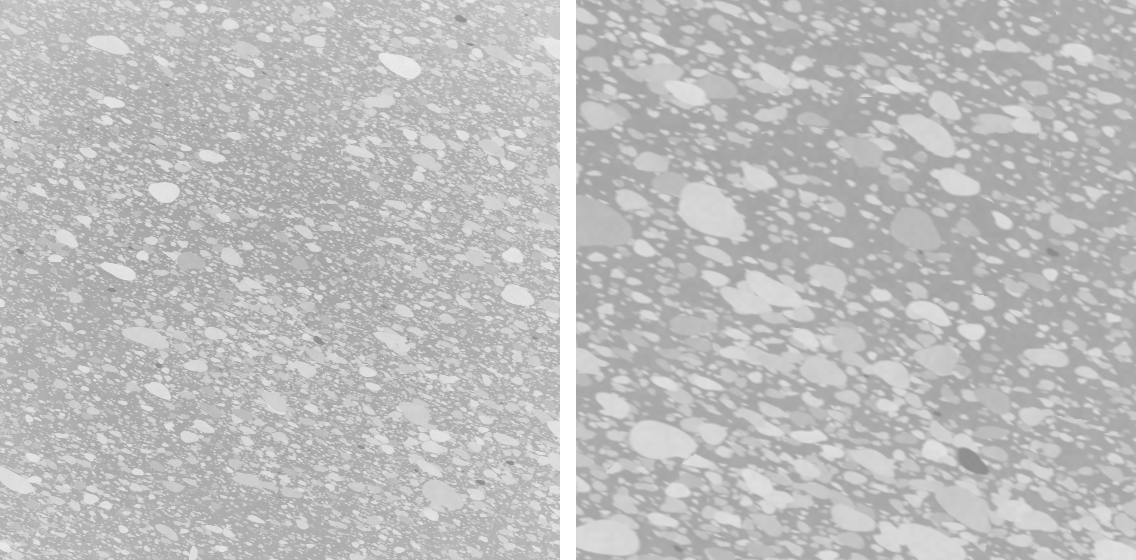
Left, the full canvas; right, a detail of the centre.
A three.js fragment shader for this texture:

```glsl
// Pale rounded grains of many sizes scattered in a smooth grey matrix.
// Jittered cell layers, from fine to coarse, are laid over one another in a
// tilted, stretched space, so most grains lean down towards the right.
varying vec2 vUv;

const int LAYERS = 6;
const float COARSEST_CELLS = 15.0;
const float LAYER_RATIO = 1.65;
const float TILT = -0.36;
const vec2 STRETCH = vec2(0.80, 1.25);
const float EDGE = 0.0013;
const float MATRIX_GREY = 0.655;
const float DIM_GREY = 0.745;
const float DARK_GREY = 0.56;

float hash(vec2 p) {
  vec3 q = fract(vec3(p.xyx) * 0.1031);
  q += dot(q, q.yzx + 33.33);
  return fract((q.x + q.y) * q.z);
}

vec2 hash2(vec2 p) {
  return vec2(hash(p + 17.3), hash(p + 71.9));
}

float valueNoise(vec2 p) {
  vec2 cell = floor(p);
  vec2 f = fract(p);
  f = f * f * (3.0 - 2.0 * f);
  float low = mix(hash(cell), hash(cell + vec2(1.0, 0.0)), f.x);
  float high = mix(hash(cell + vec2(0.0, 1.0)), hash(cell + 1.0), f.x);
  return mix(low, high, f.y);
}

float fbm(vec2 p) {
  return 0.6 * valueNoise(p) + 0.3 * valueNoise(p * 2.1 + 9.0)
       + 0.1 * valueNoise(p * 4.3 + 23.0);
}

vec2 rotate(vec2 p, float angle) {
  float c = cos(angle);
  float s = sin(angle);
  return vec2(c * p.x + s * p.y, c * p.y - s * p.x);
}

// Approximate distance to a lumpy ellipse
float grainDistance(vec2 p, float radius, float aspect, vec2 phase) {
  vec2 q = p * vec2(1.0 / aspect, aspect);
  float angle = atan(q.y, q.x + 1e-5);
  float lumps = 0.11 * sin(2.0 * angle + phase.x) + 0.09 * sin(3.0 * angle + phase.y);
  return length(q) - radius * (1.0 + lumps);
}

// Grey of one grain: mostly pale, some dim, very few dark
float grainGrey(vec2 id, float light, float fineness) {
  float pick = hash(id + 5.7);
  float grey = mix(0.80, 0.895, hash(id + 41.0)) - 0.008 * fineness;
  grey = mix(grey, DIM_GREY, step(0.87, pick));
  grey = mix(grey, DARK_GREY, step(0.997, pick));
  return grey + 0.4 * light;
}

// Lays one layer of grains over the grey below
float addGrains(float below, vec2 p, float cells, float share, float light,
                float fineness, float edge) {
  float grey = below;
  vec2 home = floor(p * cells);
  float soft = edge * cells;
  for (int y = -1; y <= 1; y++) {
    for (int x = -1; x <= 1; x++) {
      vec2 cell = home + vec2(float(x), float(y));
      vec2 id = cell + 200.0 + 37.0 * fineness;
      vec2 offset = p * cells - cell - 0.5 - 0.6 * (hash2(id) - 0.5);
      vec2 shape = hash2(id + 130.0);
      float turn = 1.1 * (hash(id + 59.0) - 0.5);
      float radius = mix(0.17, 0.42, shape.x);
      float aspect = mix(0.95, 1.35, shape.y);
      float d = grainDistance(rotate(offset, turn), radius, aspect, 6.28 * hash2(id + 310.0));
      float mask = 1.0 - smoothstep(-soft, soft, d);
      mask *= step(hash(id + 83.0), share);
      grey = mix(grey, grainGrey(id, light, fineness), mask);
    }
  }
  return grey;
}

void main() {
  // Matrix, lighter towards the borders and the top
  vec2 fromCentre = vUv - vec2(0.45, 0.48);
  float light = 0.14 * dot(fromCentre, fromCentre) + 0.03 * smoothstep(0.65, 1.0, vUv.y);
  float grey = MATRIX_GREY + light + 0.03 * (fbm(vUv * 5.0) - 0.5);

  // Grain layers, fine to coarse, crowding in loose patches
  vec2 p = rotate(vUv, TILT) * STRETCH + 2.0;
  float crowding = 1.0 + 1.3 * (fbm(p * 4.5 + 3.0) - 0.5) + 0.25 * fromCentre.x;
  float edge = EDGE * (1.0 + 0.5 * smoothstep(0.6, 1.0, vUv.y));
  for (int i = 0; i < LAYERS; i++) {
    float fineness = float(LAYERS - 1 - i);
    float cells = COARSEST_CELLS * pow(LAYER_RATIO, fineness);
    float share = mix(0.08, 0.50, smoothstep(-0.5, 3.8, fineness)) * crowding;
    grey = addGrains(grey, p, cells, share, light - 0.02, fineness, edge);
  }

  // Faint mottling and fine surface noise
  grey += 0.02 * (valueNoise(vUv * 70.0) - 0.5) + 0.022 * (valueNoise(vUv * 330.0) - 0.5);
  gl_FragColor = vec4(vec3(clamp(grey, 0.0, 1.0)), 1.0);
}
```
